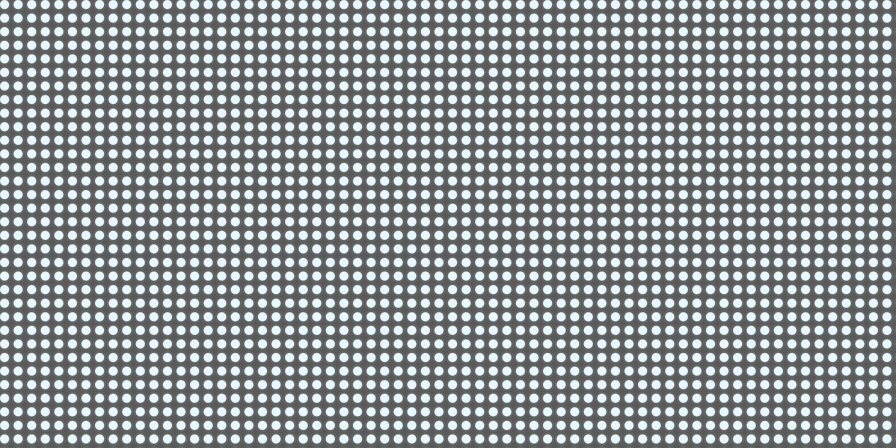
A Shadertoy shader for this pattern:

```glsl
// Square grid of pale blue-white round dots on dark grey, 66 across and 33 down.

// Signed distance to the nearest dot of a unit grid, with dots at the given offset.
float dotGrid(vec2 p, vec2 offset, float radius) {
    vec2 cell = fract(p - offset + 0.5) - 0.5;
    return length(cell) - radius;
}

void mainImage(out vec4 fragColor, in vec2 fragCoord) {
    // One unit is one grid cell
    float pixel = 33.0 / iResolution.y;
    vec2 p = fragCoord * pixel;
    float d = dotGrid(p, vec2(0.335, 0.665), 0.337);

    // Grey ground, slightly lighter around each dot
    vec3 color = mix(vec3(0.385, 0.388, 0.388), vec3(0.35), smoothstep(0.08, 0.24, d));

    // Dot with a smoothed edge
    float coverage = 1.0 - smoothstep(-0.75 * pixel, 0.75 * pixel, d);
    color = mix(color, vec3(0.912, 0.97, 0.995), coverage);

    fragColor = vec4(color, 1.0);
}
```
